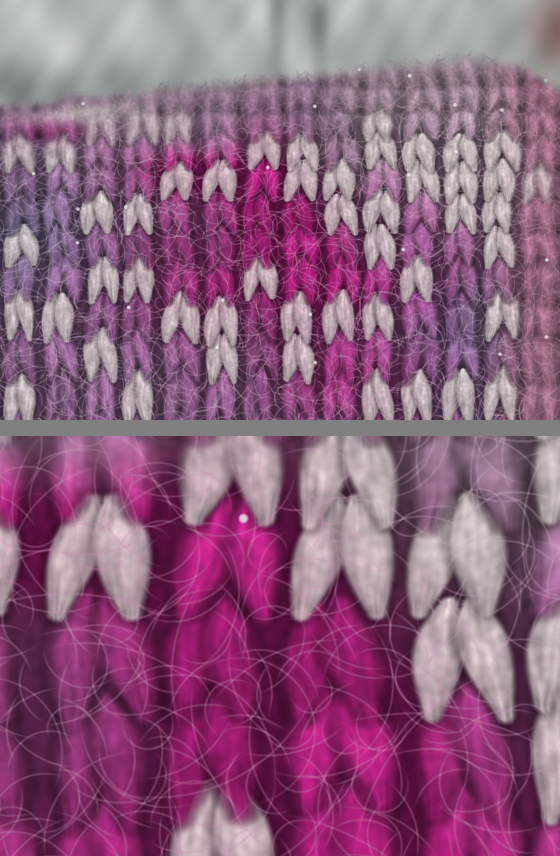
Top, the full canvas; bottom, a detail of the centre.
Reproduce this texture procedurally as a Shadertoy shader.

```glsl
// Fuzzy knitted wool with white zigzag stitches on dyed yarn, under a blurred winter sky.

const vec2 GRID = vec2(10.5, 9.2);              // stitches per canvas height, near the bottom
const vec3 WHITE_YARN = vec3(0.80, 0.77, 0.76);
const vec3 VIOLET = vec3(0.54, 0.37, 0.54);
const vec3 MAUVE = vec3(0.65, 0.55, 0.62);
const vec3 MAGENTA = vec3(0.64, 0.10, 0.44);
const vec3 SLATE = vec3(0.43, 0.45, 0.57);
const vec3 ROSE = vec3(0.68, 0.46, 0.57);
const vec3 SKY = vec3(0.79, 0.81, 0.80);
const vec3 BRANCH = vec3(0.43, 0.46, 0.45);

vec2 hash2(vec2 p) {
    return fract(sin(vec2(dot(p, vec2(127.1, 311.7)), dot(p, vec2(269.5, 183.3)))) * 43758.55);
}

// Gradient noise, about -0.7 to 0.7
float noise(vec2 p) {
    vec2 i = floor(p), f = fract(p), u = f * f * (3.0 - 2.0 * f), e = vec2(0, 1);
    float a = dot(hash2(i) * 2.0 - 1.0, f);
    float b = dot(hash2(i + e.yx) * 2.0 - 1.0, f - e.yx);
    float c = dot(hash2(i + e.xy) * 2.0 - 1.0, f - e.xy);
    float d = dot(hash2(i + e.yy) * 2.0 - 1.0, f - e.yy);
    return mix(mix(a, b, u.x), mix(c, d, u.x), u.y);
}

float blob(vec2 p, vec2 center, vec2 size) {
    vec2 d = (p - center) / size;
    return exp(-dot(d, d));
}

// 1 when a stitch lies on a run from a to b, counted in columns and rows
float run(vec2 cell, vec2 a, vec2 b) {
    float t = (cell.x - a.x) / max(b.x - a.x, 0.01);
    float slope = abs(b.y - a.y) / max(b.x - a.x, 1.0);
    float near = step(abs(cell.y - mix(a.y, b.y, clamp(t, 0.0, 1.0))), max(0.5, 0.65 * slope));
    return near * step(a.x, cell.x) * step(cell.x, b.x);
}

float whiteStitch(vec2 c) {
    float w = run(c, vec2(0, 7.1), vec2(4, 8.2));                               // upper left
    w += run(c, vec2(2, 4.9), vec2(6, 6.8)) + run(c, vec2(7, 6.6), vec2(10, 3.2)); // central peak
    w += run(c, vec2(2, 3.4), vec2(5, 1.5)) + run(c, vec2(6, 3), vec2(6, 3));      // lower left
    w += run(c, vec2(7, 1.5), vec2(9, 2.2)) + run(c, vec2(9, 0), vec2(12, 0.2));   // lower right
    w += run(c, vec2(9, 7.4), vec2(12, 4.4)) + run(c, vec2(11, 7.4), vec2(13, 5.6));
    w += run(c, vec2(0, 2.4), vec2(3, 0.3)) + run(c, vec2(12, 2), vec2(12, 2));
    return min(w + run(c, vec2(0, 4), vec2(0, 4)) + run(c, vec2(0, 0), vec2(0, 0)), 1.0);
}

vec3 dyeColor(vec2 p) {
    float n = noise(p * 6.0);
    vec3 c = mix(VIOLET, MAUVE, smoothstep(0.35, 0.9, p.y + 0.25 * (p.x - 0.6) + 0.3 * n));
    c = mix(c, SLATE, 0.7 * blob(p, vec2(0.06, 0.43), vec2(0.16, 0.14)));
    c = mix(c, SLATE, 0.8 * blob(p, vec2(1.08, 0.2), vec2(0.13, 0.16)));
    c = mix(c, ROSE, smoothstep(1.1, 1.3, p.x));
    float m = blob(p, vec2(0.68, 0.37), vec2(0.35, 0.16)) + blob(p, vec2(0.64, 0.52), vec2(0.09, 0.16));
    m += 0.7 * blob(p, vec2(0.44, 0.59), vec2(0.13, 0.06)) + 0.6 * blob(p, vec2(0.12, 0.69), vec2(0.09, 0.03));
    m += 0.5 * blob(p, vec2(0.82, 0.1), vec2(0.25, 0.16));
    return mix(c, MAGENTA, clamp(m * (1.0 + n), 0.0, 0.95));
}

// One tapered leg: distance, position along, signed position across
vec3 leg(vec2 q, float side) {
    vec2 a = vec2(0.09 * side, 0.58), ab = vec2(0.2 * side, -1.15);
    float t = clamp(dot(q - a, ab) / dot(ab, ab), 0.0, 1.0);
    vec2 d = q - a - ab * t;
    float radius = 0.09 + 0.135 * sin(3.14159 * pow(t, 0.85));
    return vec3(length(d) - radius, t, d.x / radius);
}

// Rows of inverted V stitches, upper rows overlapping lower ones
vec3 knit(vec2 p, float blur) {
    vec3 dye = dyeColor(p), col = dye * 0.48;
    vec2 g = vec2(p.x, p.y + 0.43 * p.y * p.y) * GRID;
    g += 0.22 * vec2(noise(p * 7.0), noise(p * 7.0 + 31.0));
    for (int j = -1; j <= 1; j++)
    for (int i = -1; i <= 1; i++) {
        vec2 cell = floor(g) + vec2(i, j), h = hash2(cell);
        vec2 q = g - cell - 0.5 - 0.14 * (h - 0.5);
        float white = whiteStitch(cell);
        for (float side = -1.0; side < 2.0; side += 2.0) {
            vec3 s = leg(q, side * (0.85 + 0.3 * h.x));
            float fibre = noise(vec2(s.z * 3.0 + s.y * 2.0 * side, s.y * 3.0) + h * 50.0);
            float shade = 1.08 - 0.3 * s.z * s.z - 0.2 * s.y * s.y + 0.3 * fibre;
            vec3 yarn = mix(dye * (0.85 + 0.35 * h.y), WHITE_YARN, white) * shade;
            float soft = blur + mix(0.11, 0.035, white);
            col *= 1.0 - 0.3 * smoothstep(0.12, 0.0, s.x);
            col = mix(col, yarn, smoothstep(soft, -soft, s.x));
        }
    }
    return col;
}

// Curved loose fibres, one in each square of a grid
float hairs(vec2 p, float scale, float px) {
    vec2 g = p * scale, id = floor(g);
    float sum = 0.0;
    for (int k = 0; k < 9; k++) {
        vec2 cell = id + vec2(k % 3 - 1, k / 3 - 1), h = hash2(cell + scale);
        vec2 d = g - cell - h;
        float angle = 6.2832 * fract(h.x * 7.0 + h.y), bend = 0.4 + 1.5 * h.y;
        float arc = abs(length(d - bend * vec2(cos(angle), sin(angle))) - bend) / scale;
        sum += smoothstep(0.0008 + px, 0.0, arc) * smoothstep(0.95, 0.4, length(d));
    }
    return min(sum, 1.0);
}

vec3 background(vec2 p) {
    float streak = noise(vec2(p.x * 9.0 + p.y * 5.0, p.y * 3.0)) + 0.6 * noise(vec2(p.x * 16.0 - p.y * 9.0, p.y * 5.0));
    float dark = 0.28 + 0.6 * streak + 0.5 * blob(p, vec2(0.1, 0.79), vec2(0.35, 0.07));
    dark += 0.55 * blob(p, vec2(0.66, 0.94), vec2(0.025, 0.16)) + 0.4 * blob(p, vec2(0.76, 0.9), vec2(0.022, 0.12));
    vec3 col = mix(SKY, BRANCH, clamp(dark, 0.0, 0.9));
    return mix(col, vec3(0.43, 0.30, 0.29), 0.8 * blob(p, vec2(1.33, 0.93), vec2(0.07, 0.1)));
}

void mainImage(out vec4 fragColor, in vec2 fragCoord) {
    vec2 p = fragCoord / iResolution.y;
    float px = 1.0 / iResolution.y;
    float edge = 0.74 + 0.1 * p.x - 1.75 * pow(max(p.x - 1.1, 0.0), 2.0) + 0.012 * noise(p * 14.0);
    float depth = edge - p.y;
    // Focus fades toward the far edge and the right side
    float blur = max(smoothstep(0.2, 0.0, depth), 0.8 * smoothstep(1.18, 1.33, p.x));
    vec3 wool = knit(p, 0.22 * blur);
    wool = mix(wool, dyeColor(p), 0.12 + 0.4 * blur);
    wool = mix(wool, WHITE_YARN, 0.7 * blob(vec2(p.x, depth), vec2(0.2, 0.03), vec2(0.14, 0.022)));
    wool *= 1.0 + 0.22 * noise(p * vec2(70.0, 45.0)) + 0.15 * noise(p * 130.0);
    // Loose fibres and tiny droplets
    float fuzz = 0.0;
    for (float s = 9.0; s < 30.0; s += 5.0) fuzz += hairs(p, s, px);
    vec3 hairColor = mix(dyeColor(p), vec3(0.9, 0.83, 0.87), 0.6);
    wool = mix(wool, hairColor, min(0.3 * fuzz, 0.6) * (1.0 - 0.6 * blur));
    vec2 drop = hash2(floor(p * 9.0));
    float bead = length(fract(p * 9.0) - 0.2 - 0.6 * drop) / 9.0;
    wool = mix(wool, vec3(0.93), 0.8 * step(0.72, drop.x) * smoothstep(0.004 + px, 0.002, bead));
    float cover = smoothstep(-0.025, 0.02, depth + 0.008 * fuzz);
    fragColor = vec4(clamp(mix(background(p), wool, cover), 0.0, 1.0), 1.0);
}
```
